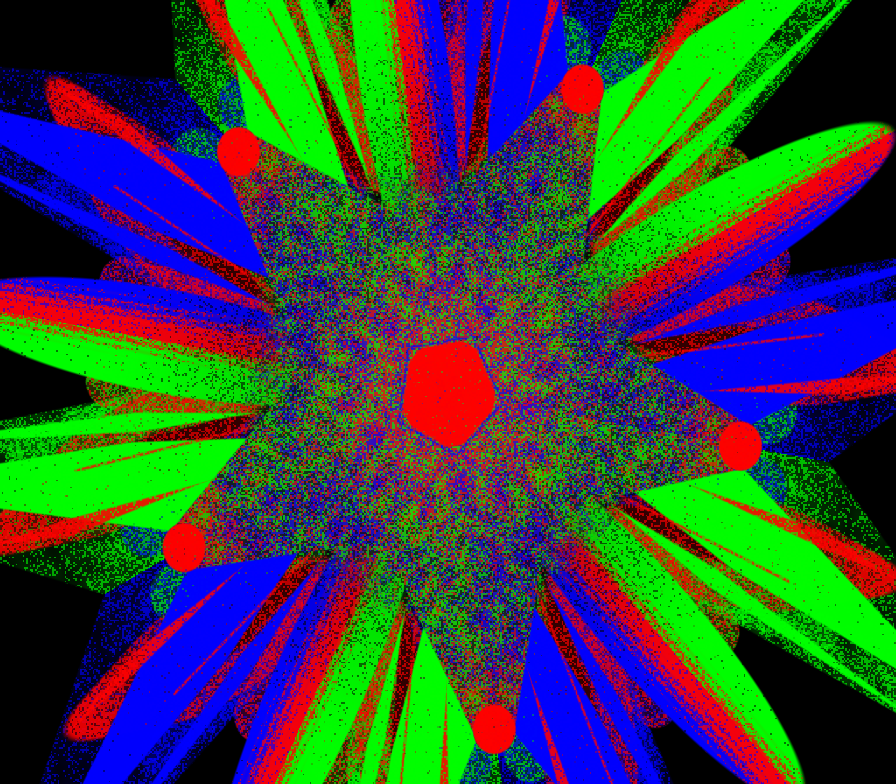
Give the GLSL for this background, as a Shadertoy shader.

```glsl
const vec2 CENTER = vec2(0.5, 0.499);
const vec2 STAR_SCALE = vec2(0.3854, 0.4435); // lobe reach, in canvas heights
const float STAR_TURN = -0.157;
const float SECTOR = 1.2566371;               // one fifth of a turn
const float GRAIN = 448.0;                    // grain cells per canvas height
const float GRAIN_CONTRAST = 0.52;
const float SOFT = 0.004;
const float CORE_RADIUS = 0.6;
const float CORE_FRAY = 0.22;
const float HUB_RADIUS = 0.155;
const vec3 BLACK = vec3(0.0);
const vec3 RED = vec3(1.0, 0.0, 0.0);
const vec3 GREEN = vec3(0.0, 1.0, 0.0);
const vec3 BLUE = vec3(0.0, 0.0, 1.0);

float hash(vec2 p) {
    vec3 q = fract(vec3(p.xyx) * 0.1031);
    q += dot(q, q.yzx + 33.33);
    return fract((q.x + q.y) * q.z);
}

// Signed distance to the right of the line a-b
float side(vec2 p, vec2 a, vec2 b) {
    vec2 e = normalize(b - a);
    return dot(p - a, vec2(e.y, -e.x));
}

// Convex quad, corners counterclockwise
float quad(vec2 p, vec2 a, vec2 b, vec2 c, vec2 d) {
    return max(max(side(p, a, b), side(p, b, c)), max(side(p, c, d), side(p, d, a)));
}

float ellipse(vec2 p, vec2 r) {
    return (length(p / r) - 1.0) * min(r.x, r.y);
}

float capsule(vec2 p, vec2 a, vec2 b, float r) {
    vec2 e = b - a;
    return length(p - a - e * clamp(dot(p - a, e) / dot(e, e), 0.0, 1.0)) - r;
}

// Crossing fibres from layered sines
float fibres(vec2 p) {
    float sum = 0.0;
    for (int i = 0; i < 6; i++) {
        float k = float(i);
        vec2 d = vec2(cos(k * 0.55), sin(k * 0.55));
        float bend = 2.0 * sin(dot(p, vec2(-d.y, d.x)) * 7.0 + k);
        sum += sin(dot(p, d) * (26.0 + 13.0 * k) + bend);
    }
    return sum / 3.5;
}

// Layer of ink: part even tint, part grain, with the same mean density
void spray(inout vec3 col, vec3 ink, float dist, float density, vec2 cell, float salt) {
    float cover = 1.0 - smoothstep(-SOFT, SOFT, dist);
    density = clamp(density, 0.0, 1.0);
    float grain = step(hash(cell + salt * 17.3), density);
    col = mix(col, ink, cover * mix(density, grain, GRAIN_CONTRAST));
}

void mainImage(out vec4 fragColor, in vec2 fragCoord) {
    vec2 uv = fragCoord / iResolution.y;
    vec2 cell = floor(uv * GRAIN);
    vec2 q = (uv - CENTER * vec2(iResolution.x / iResolution.y, 1.0)) / STAR_SCALE;

    // Fold into one half sector; the two halves swap blue and green
    float r = length(q);
    float angle = atan(q.y, q.x) - STAR_TURN;
    angle -= SECTOR * floor(angle / SECTOR + 0.5);
    float hand = angle > 0.0 ? 1.0 : -1.0;
    vec2 p = r * vec2(cos(angle), abs(sin(angle)));
    vec3 own = hand > 0.0 ? BLUE : GREEN;
    vec3 other = hand > 0.0 ? GREEN : BLUE;
    float fibre = fibres(p);
    float weave = fibres(q * 1.3 + 4.0);
    vec3 col = BLACK;

    // Sparse veils
    float veilDensity = mix(0.6, 0.22, smoothstep(1.0, 1.4, p.x));
    spray(col, own, quad(p, vec2(0.8, 0.0), vec2(1.22, -0.05), vec2(1.95, 0.6), vec2(1.0, 0.3)), veilDensity + 0.1 * fibre, cell, 1.0);
    spray(col, own, quad(p, vec2(0.6, 0.25), vec2(1.6, 0.5), vec2(1.75, 0.72), vec2(0.7, 0.4)), 0.42 + 0.2 * fibre, cell, 2.0);
    spray(col, own, capsule(p, vec2(0.6, 0.36), vec2(1.32, 0.475), 0.07), 0.35, cell, 3.0);
    spray(col, other, capsule(p, vec2(0.6, 0.14), vec2(1.06, 0.11), 0.09), 0.35, cell, 4.0);
    float minorLobe = capsule(p, vec2(0.6, 0.32), vec2(0.98, 0.54), 0.08);
    spray(col, own, minorLobe, 0.42 + 0.1 * fibre, cell, 5.0);
    spray(col, RED, minorLobe, 0.32 + 0.1 * weave, cell, 6.0);

    // Red blades and solid wedges
    float taper = mix(0.16, 0.11, smoothstep(1.1, 1.5, p.x));
    float blade = ellipse(p - vec2(1.05, 0.3), vec2(0.52, taper));
    spray(col, RED, blade, 0.4 + 0.35 * smoothstep(1.25, 1.5, p.x), cell, 7.0);
    spray(col, own, quad(p, vec2(0.62, 0.17), vec2(0.98, 0.05), vec2(1.9, 0.66), vec2(1.0, 0.35)), 0.98, cell, 8.0);
    spray(col, own, quad(p, vec2(0.6, 0.24), vec2(0.95, 0.36), vec2(1.75, 0.72), vec2(0.95, 0.42)), 0.95, cell, 9.0);
    spray(col, RED, quad(p, vec2(0.85, 0.14), vec2(1.3, 0.2), vec2(1.56, 0.3), vec2(1.3, 0.25)), 0.75, cell, 10.0);
    spray(col, RED, abs(side(p, vec2(0.6, 0.2), vec2(1.2, 0.36))) - 0.004 + max(p.x - 1.2, 0.0), 0.6, cell, 11.0);

    // Long spikes between the lobes
    vec2 spikeDir = vec2(cos(SECTOR * 0.5), sin(SECTOR * 0.5));
    float along = dot(p, spikeDir);
    float across = dot(p, vec2(spikeDir.y, -spikeDir.x));
    float spike = ellipse(vec2(along - 0.95, across), vec2(0.7, 0.15));
    float bandEdge = 0.045 + 0.03 * hand + 0.015 * sin(across * 260.0 + along * 9.0);
    float redShare = 1.0 - smoothstep(bandEdge - 0.045, bandEdge + 0.045, across);
    spray(col, own, spike, 0.98, cell, 12.0);
    spray(col, RED, spike, redShare * 0.9, cell, 13.0);
    spray(col, BLACK, spike, 0.25 * (1.0 - smoothstep(0.6, 1.1, r)), cell, 14.0);

    // Woven core and lobes
    float cone = quad(p, vec2(0.0, -0.3), vec2(1.0, -0.3), vec2(1.0, 0.062), vec2(0.0, 0.42));
    float tip = length(p - vec2(0.98, 0.0)) - 0.07;
    float redWeight = mix(0.46, 0.2, smoothstep(0.15, 0.55, r)) + 0.07 * weave;
    float tint = 0.17 * fibre + 0.07 * hand * smoothstep(0.2, 0.5, r);
    float greenWeight = max(0.29 - tint, 0.05);
    float blueWeight = max(0.27 + tint, 0.05);
    float pick = hash(cell + 57.0);
    vec3 speck = pick < redWeight ? RED
        : pick < redWeight + greenWeight ? GREEN
        : pick < redWeight + greenWeight + blueWeight ? BLUE : BLACK;
    vec3 woven = mix(vec3(redWeight, greenWeight, blueWeight), speck, GRAIN_CONTRAST);
    float coreDensity = 1.0 - smoothstep(-0.5, 0.5, (r - CORE_RADIUS - 0.03 * weave) / CORE_FRAY);
    spray(col, woven, r - CORE_RADIUS - CORE_FRAY, coreDensity, cell, 15.0);
    spray(col, woven, min(cone, tip), 1.0, cell, 16.0);
    spray(col, RED, min(tip, cone), 0.35 * smoothstep(0.7, 0.95, p.x), cell, 17.0);
    spray(col, RED, tip, 0.96, cell, 18.0);

    // Hub with a thin rim
    float hub = max(r - HUB_RADIUS, along - 0.14);
    spray(col, BLUE, abs(along - 0.148) - 0.004, 0.5, cell, 19.0);
    spray(col, RED, hub, 0.96, cell, 20.0);

    fragColor = vec4(col, 1.0);
}
```
